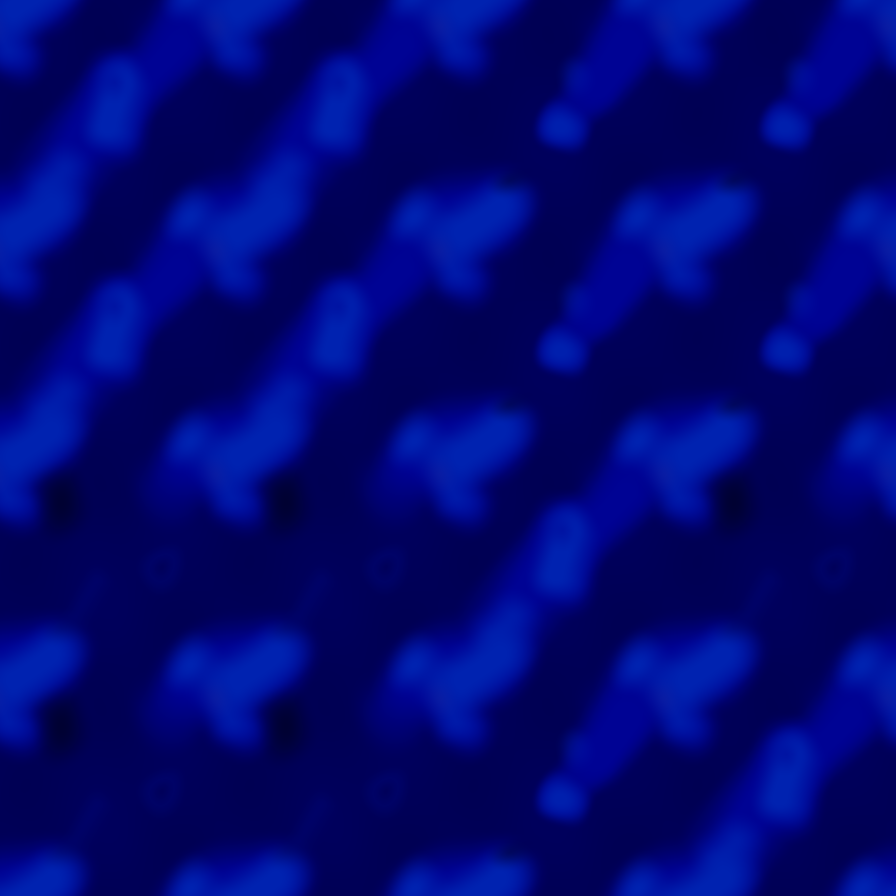
A Shadertoy shader for this pattern:

```glsl
// Blurred blue diagonal chains: a four by four grid of soft knots joined by varying links.

const float TAU = 6.2831853;
const float REPEATS = 4.0;

const vec3 NAVY  = vec3(0.0, 0.0, 0.345);
const vec3 ROYAL = vec3(0.0, 0.01, 0.58);
const vec3 AZURE = vec3(0.0, 0.145, 0.70);
const vec3 MAUVE = vec3(0.07, 0.12, 0.62);
const vec3 INK   = vec3(0.0, 0.005, 0.17);

// Distance to the segment from a to b.
float segment(vec2 p, vec2 a, vec2 b) {
    vec2 ab = b - a;
    return length(p - a - ab * clamp(dot(p - a, ab) / dot(ab, ab), 0.0, 1.0));
}

// Soft coverage that falls to zero over a wide edge.
float glow(float dist, float radius, float softness) {
    return 1.0 - smoothstep(radius - softness, radius + softness, dist);
}

float join(float a, float b) {
    return a + b - a * b;
}

// Layered sines with the period of one cell.
vec2 ripple(vec2 p, float amount) {
    vec2 w = sin(TAU * (2.0 * p.yx + vec2(0.1, 0.4)));
    w += 0.6 * sin(TAU * (3.0 * p + 2.0 * p.yx + vec2(0.7, 0.2)));
    return p + amount * w;
}

// Link kind: 0 full, 1 broken, 2 missing. Rows run downwards.
int linkKind(vec2 cell) {
    if (cell.y < 2.0) return cell.x < 2.0 ? 0 : 1;
    if (cell.x == cell.y) return 0;
    return cell.x > 1.0 && cell.y > cell.x ? 1 : 2;
}

// Knot on a cell corner: x is the halo, y the bright core.
vec2 knot(vec2 q) {
    float halo = glow(segment(q, vec2(-0.10, 0.03), vec2(0.19, -0.06)), 0.17, 0.09);
    halo = join(halo, glow(segment(q, vec2(0.0, 0.05), vec2(0.05, 0.23)), 0.11, 0.08));
    halo = join(halo, 0.55 * glow(length(q - vec2(-0.24, 0.17)), 0.12, 0.10));
    float core = glow(length(q - vec2(-0.14, -0.03)), 0.08, 0.08);
    core = join(core, glow(segment(q, vec2(0.07, 0.04), vec2(0.23, -0.08)), 0.10, 0.08));
    core = join(core, 0.75 * glow(segment(q, vec2(-0.02, 0.08), vec2(0.04, 0.22)), 0.07, 0.08));
    return vec2(halo, core);
}

// Whole chain with an oval bead in the middle.
vec2 fullLink(vec2 f) {
    float halo = glow(segment(f, vec2(0.24, 0.80), vec2(0.47, 0.50)), 0.14, 0.09);
    halo = join(halo, glow(segment(f, vec2(0.53, 0.42), vec2(0.80, 0.20)), 0.11, 0.09));
    float oval = segment(f, vec2(0.53, 0.38), vec2(0.50, 0.57));
    halo = join(halo, glow(oval, 0.14, 0.07));
    float core = glow(oval, 0.09, 0.07);
    core *= 1.0 - 0.5 * glow(length(f - vec2(0.50, 0.38)), 0.04, 0.06);
    core = join(core, 0.75 * glow(segment(f, vec2(0.20, 0.83), vec2(0.28, 0.76)), 0.08, 0.08));
    return vec2(halo, core);
}

// Small bead on a thin tail that reaches the upper right knot.
vec2 brokenLink(vec2 f) {
    float halo = glow(segment(f, vec2(0.66, 0.36), vec2(0.80, 0.20)), 0.12, 0.08);
    halo = join(halo, 0.8 * glow(segment(f, vec2(0.53, 0.54), vec2(0.64, 0.39)), 0.08, 0.06));
    float bead = length(f - vec2(0.52, 0.57));
    halo = join(halo, glow(bead, 0.10, 0.05));
    float core = join(0.9 * glow(bead, 0.075, 0.06),
                      0.3 * glow(length(f - vec2(0.56, 0.34)), 0.06, 0.05));
    return vec2(halo, core);
}

// Faint ring and streak left where a link is missing.
vec2 missingLink(vec2 f) {
    float ring = abs(length(f - vec2(0.73, 0.53)) - 0.06);
    float streak = segment(f, vec2(0.34, 0.76), vec2(0.45, 0.60));
    float trace = join(0.14 * glow(ring, 0.03, 0.04), 0.12 * glow(streak, 0.04, 0.05));
    return vec2(trace, 0.5 * trace);
}

void mainImage(out vec4 fragColor, in vec2 fragCoord) {
    vec2 uv = fragCoord / iResolution.xy;
    vec2 p = ripple(vec2(uv.x, 1.0 - uv.y) * REPEATS, 0.012);
    vec2 f = fract(p);
    vec2 q = fract(p + 0.5) - 0.5;
    int kind = linkKind(mod(floor(p), REPEATS));

    // Links and their dark gaps
    vec2 link;
    float shade = 0.5 * glow(length((f - vec2(0.27, 0.81)) * vec2(0.8, 1.3)), 0.05, 0.06);
    if (kind == 0) {
        link = fullLink(f);
        shade = 0.0;
    } else if (kind == 1) {
        link = brokenLink(f);
    } else {
        link = missingLink(f);
        float gap = length((f - vec2(0.27, 0.24)) * vec2(1.15, 0.85));
        shade = join(0.4 * shade, 0.85 * glow(gap, 0.09, 0.09));
    }

    // Mottled ground, halos, cores and gaps
    vec2 corner = knot(q);
    float mottle = sin(TAU * (p.x + p.y) + 0.8) + 0.5 * sin(TAU * (2.0 * p.x - p.y));
    vec3 color = NAVY + vec3(0.0, 0.0, 0.012) * mottle;
    color = mix(color, ROYAL, join(corner.x, link.x));
    color = mix(color, AZURE, 0.92 * join(corner.y, link.y));
    color = mix(color, MAUVE, 0.6 * glow(length(q - vec2(-0.03, 0.13)), 0.03, 0.07));
    color = mix(color, INK, shade);
    fragColor = vec4(color, 1.0);
}
```
